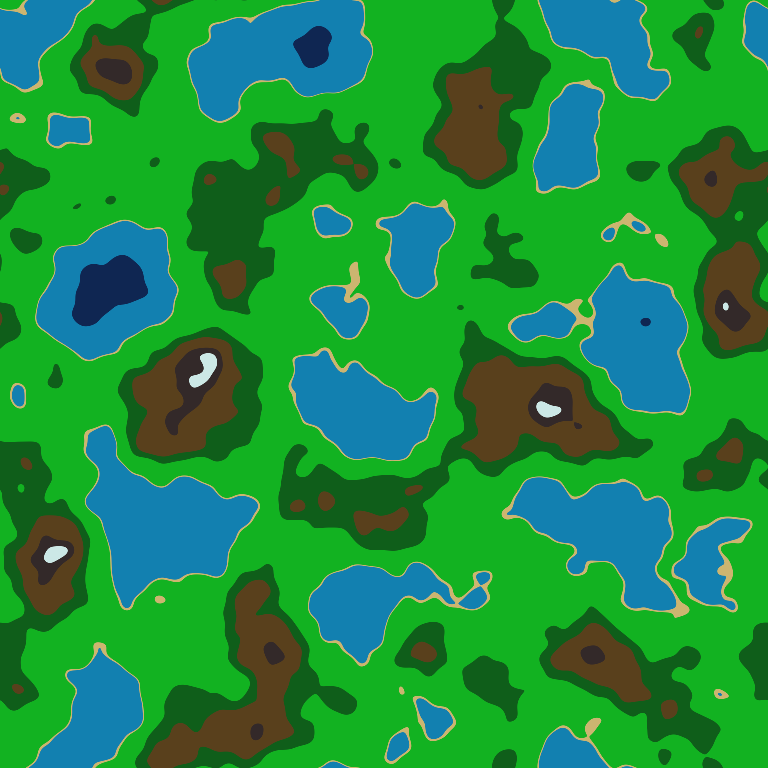
Give the GLSL for this texture, as a WebGL 1 fragment shader.

```glsl
precision highp float;
// Relief map of lakes, beaches, plains, forests and peaks. The height is a sum
// of sine waves in spread directions, higher frequencies being weaker; it is
// then cut into flat colour bands at fixed heights.
uniform vec2 u_resolution;

const float TAU = 6.2831853;

float hash(float n) {
  return fract(sin(n * 91.7 + 2.3) * 437.58);
}

// Returns height (unit variance, zero mean) in x and its slope in yz.
vec3 terrain(vec2 p) {
  vec3 sum = vec3(0.0);
  float amplitude = 0.5;
  for (int i = 0; i < 46; i++) {
    float n = float(i);
    float angle = n * 2.39996;
    float frequency = 2.7 * exp2(n / 12.0);
    // Whole cycles per canvas keep the land tileable and its mean at zero.
    vec2 wave = floor(frequency * vec2(cos(angle), sin(angle)) + 0.5);
    float phase = TAU * (dot(wave, p) + hash(n));
    sum += amplitude * vec3(sin(phase), TAU * wave * cos(phase));
    amplitude *= 0.9357;
  }
  return sum;
}

void main() {
  float side = min(u_resolution.x, u_resolution.y);
  vec3 land = terrain(gl_FragCoord.xy / side);
  float height = land.x;
  // Height change across a crisp contour edge, from the local slope.
  float edge = 0.6 * max(length(land.yz), 1.0) / side;

  vec3 deepWater = vec3(0.06, 0.15, 0.32);
  vec3 water = vec3(0.07, 0.50, 0.69);
  vec3 sand = vec3(0.80, 0.71, 0.44);
  vec3 grass = vec3(0.07, 0.70, 0.13);
  vec3 forest = vec3(0.06, 0.37, 0.10);
  vec3 earth = vec3(0.35, 0.25, 0.11);
  vec3 rock = vec3(0.20, 0.16, 0.16);
  vec3 snow = vec3(0.80, 0.91, 0.90);

  // Paint the bands from the lake floor upward.
  vec3 color = deepWater;
  color = mix(color, water, clamp((height + 2.65) / edge + 0.5, 0.0, 1.0));
  color = mix(color, sand, clamp((height + 0.77) / edge + 0.5, 0.0, 1.0));
  color = mix(color, grass, clamp((height + 0.69) / edge + 0.5, 0.0, 1.0));
  color = mix(color, forest, clamp((height - 0.61) / edge + 0.5, 0.0, 1.0));
  color = mix(color, earth, clamp((height - 1.22) / edge + 0.5, 0.0, 1.0));
  color = mix(color, rock, clamp((height - 2.20) / edge + 0.5, 0.0, 1.0));
  color = mix(color, snow, clamp((height - 2.65) / edge + 0.5, 0.0, 1.0));
  gl_FragColor = vec4(color, 1.0);
}
```
